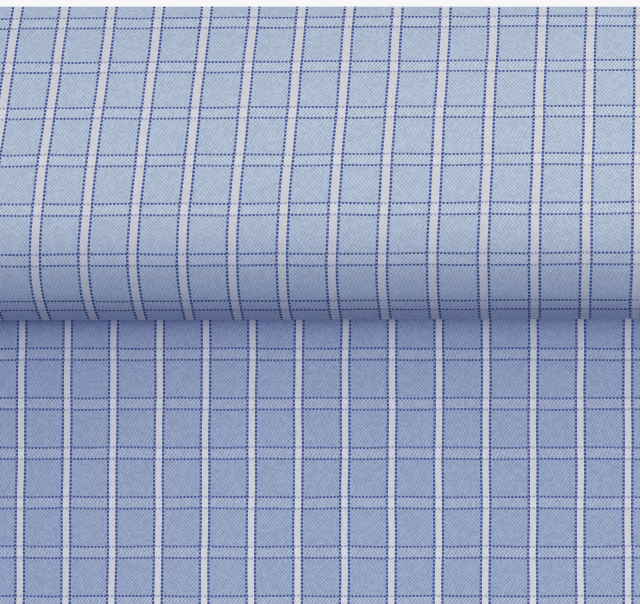
This texture is drawn by a Shadertoy shader. Its source:

```glsl
// Folded checked shirt cloth: a rolled flap lies over a flat sheet below a pale top strip.
// Each layer maps the canvas to check cells (curved on the flap), then draws white
// stripes, dotted blue threads and a fine weave; smooth shading models the roll.

#define STRIP_END 0.011      // depth where the cloth starts, from the top
#define CREASE 0.529         // depth of the lower edge of the flap
#define THREAD_WIDTH 0.023   // half width of a blue thread, in cells
#define STITCHES 13.0        // thread dots per cell
#define WEAVE_DEPTH 0.042
#define GRAIN_DEPTH 0.045
#define SOFTNESS 1.35        // width of smoothed edges
#define FLAP_BLUE vec3(0.655, 0.71, 0.80)
#define SHEET_BLUE vec3(0.56, 0.615, 0.745)
#define STRIPE_WHITE vec3(0.78, 0.785, 0.82)
#define THREAD_BLUE vec3(0.22, 0.28, 0.52)
#define STRIP_WHITE vec3(0.97)

const float TAU = 6.2831853;

float hash(vec2 p) {
    p = fract(p * vec2(0.1031, 0.1137));
    p += dot(p, p.yx + 33.33);
    return fract((p.x + p.y) * p.x * 91.7);
}

// Antialiased coverage of a band of the given half width
float band(float dist, float halfWidth, float pixel) {
    return smoothstep(-0.5, 0.5, (halfWidth - dist) / (pixel * SOFTNESS));
}

// Cells on the rolled flap; v runs from 0 at the top to 1 at the crease
vec2 flapCells(float x, float v) {
    float curl = pow(v, 7.0);
    float start = 0.0286 - 0.0755 * v + 0.0443 * curl;
    float pitch = 0.0747 + 0.0055 * v - 0.0036 * curl;
    float spread = (0.25 + 0.17 * v) * x * (1.0 - x);
    float t = v + 0.011 * x * (1.0 - v);
    return vec2((x - start) / pitch + spread,
                -0.40 + 7.3 * t - 0.8 * t * t + 0.3 * pow(t, 14.0));
}

// Cells on the flat sheet, its stripes leaning and closing up slightly on the left
vec2 sheetCells(float x, float depth) {
    float lean = 0.010 * (depth - CREASE) * (1.0 - x);
    float spread = 0.27 * x * (1.0 - x);
    return vec2((x - 0.0352 + lean) / 0.0728 + spread, (depth - 0.5865) / 0.082);
}

// Slow wander of the yarns
vec2 wander(vec2 c) {
    return 0.005 * vec2(sin(c.y * 2.3 + c.x) + 0.5 * sin(c.y * 5.1 - c.x * 1.7),
                        sin(c.x * 1.9 + c.y * 2.0) + 0.6 * sin(c.x * 4.3 - c.y));
}

vec3 checkedCloth(vec2 cell, vec3 ground, float offset, vec2 pixel) {
    cell += wander(cell);
    vec2 dist = abs(fract(cell + 0.5) - 0.5);
    float weft = band(dist.y, 0.115, pixel.y);
    float stripe = band(dist.x, offset - 0.027, pixel.x);

    // Weave and yarn grain
    vec2 phase = cell * TAU * STITCHES;
    float weave = sin(phase.x) * sin(phase.y) + 0.4 * sin(phase.x + phase.y * 0.5);
    float grain = hash(floor(cell * vec2(17.0, 19.0)) + 60.0) - 0.5;
    float relief = WEAVE_DEPTH * weave * (1.0 + 0.4 * weft) + GRAIN_DEPTH * grain;

    // Pale weft band and white warp stripe
    vec3 color = mix(ground, STRIPE_WHITE, 0.17 * weft) + relief;
    color = mix(color, STRIPE_WHITE + 0.02 * weft + 0.5 * relief, 0.95 * stripe);

    // Dotted threads on both sides of every band
    vec2 dots = 0.57 + 0.43 * sin(phase.yx);
    dots *= 0.90 + 0.20 * vec2(hash(floor(cell.yx * 5.0) + 31.0), hash(floor(cell * 5.0) + 83.0));
    float warpThread = band(abs(dist.x - offset), THREAD_WIDTH, pixel.x) * dots.x;
    float weftThread = band(abs(dist.y - 0.115), THREAD_WIDTH * 0.85, pixel.y) * dots.y;
    weftThread *= 0.90 - 0.50 * stripe;
    return mix(color, THREAD_BLUE, clamp(max(warpThread, weftThread), 0.0, 1.0));
}

// Darkens red more than blue, so shadows turn bluer
vec3 shade(vec3 color, float light) {
    return color * pow(vec3(light), vec3(1.2, 1.1, 0.75));
}

void mainImage(out vec4 fragColor, in vec2 fragCoord) {
    vec2 uv = fragCoord / iResolution.xy;
    float x = uv.x;
    float depth = 1.0 - uv.y;
    float rowPixel = 1.0 / iResolution.y;
    vec2 pixel = 1.0 / (vec2(0.075, 0.080) * iResolution.xy);

    // Rolled flap: lit on top, falling into shade as it turns under
    float crease = CREASE + 0.003 * (0.5 - x);
    float v = clamp((depth - STRIP_END) / (crease - STRIP_END), 0.0, 1.0);
    vec3 flap = checkedCloth(flapCells(x, v), FLAP_BLUE, 0.106, pixel);
    float flapLight = 1.01 + 0.03 * sin(v * 4.0) + 0.03 * (x - 0.5);
    flapLight -= 0.24 * smoothstep(0.66, 1.0, v) + 0.14 * smoothstep(0.90, 1.0, v);
    flap = shade(flap, flapLight);

    // Flat sheet: shadow cast by the flap, deeper on the left
    float below = max(depth - crease, 0.0);
    vec3 sheet = checkedCloth(sheetCells(x, depth), SHEET_BLUE, 0.094, pixel);
    float sheetLight = 1.05 - 0.18 * exp(-below * 8.0);
    sheetLight -= (0.30 - 0.12 * x) * exp(-below * 70.0);
    sheetLight -= 0.04 * (1.0 - smoothstep(0.0, 0.4, x));
    sheet = shade(sheet, sheetLight);

    // Layers from back to front
    vec3 color = mix(flap, sheet, smoothstep(-0.7, 0.7, (depth - crease) / rowPixel));
    color = mix(STRIP_WHITE, color, smoothstep(-0.7, 0.7, (depth - STRIP_END) / rowPixel));
    fragColor = vec4(clamp(color, 0.0, 1.0), 1.0);
}
```
